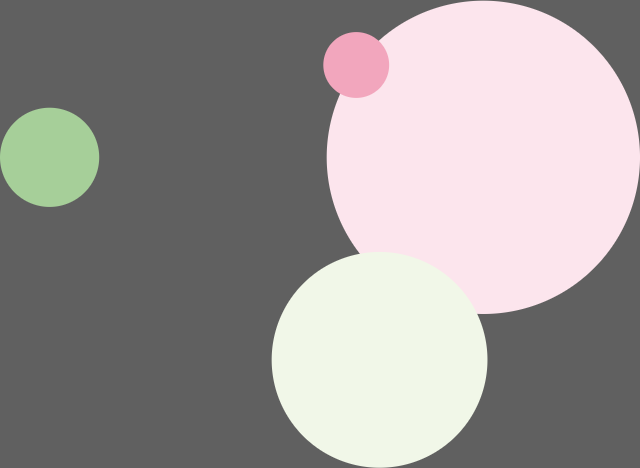
This background is drawn by a Shadertoy shader. Its source:

```glsl
// Four flat pastel discs scattered over a plain grey ground.
// Each disc is a circle distance function with a one-pixel soft edge,
// painted back to front in units of the canvas height.

const vec3 GROUND = vec3(0.378, 0.378, 0.378);
const vec3 BLUSH  = vec3(0.988, 0.898, 0.928);
const vec3 CREAM  = vec3(0.945, 0.968, 0.908);
const vec3 LEAF   = vec3(0.650, 0.812, 0.600);
const vec3 ROSE   = vec3(0.950, 0.650, 0.740);

// Design proportions: width over height
const float ASPECT = 512.0 / 374.0;

// Discs as centre x, centre y, radius
const vec3 BLUSH_DISC = vec3(1.0339, 0.6640, 0.3351);
const vec3 CREAM_DISC = vec3(0.8119, 0.2308, 0.2308);
const vec3 LEAF_DISC  = vec3(0.1061, 0.6640, 0.1061);
const vec3 ROSE_DISC  = vec3(0.7620, 0.8615, 0.0704);

float circleDistance(vec2 point, vec3 disc) {
    return length(point - disc.xy) - disc.z;
}

// Lays one antialiased disc over the colour beneath it
vec3 paintDisc(vec3 under, vec3 paint, vec2 point, vec3 disc, float pixel) {
    float coverage = clamp(0.5 - circleDistance(point, disc) / pixel, 0.0, 1.0);
    return mix(under, paint, coverage);
}

void mainImage(out vec4 fragColor, in vec2 fragCoord) {
    // Fit the composition to the canvas, keeping circles round
    float unit = min(iResolution.y, iResolution.x / ASPECT);
    vec2 margin = 0.5 * (iResolution.xy - unit * vec2(ASPECT, 1.0));
    vec2 point = (fragCoord - margin) / unit;
    float pixel = 1.0 / unit;

    // Large discs first, then the small accents
    vec3 color = GROUND;
    color = paintDisc(color, BLUSH, point, BLUSH_DISC, pixel);
    color = paintDisc(color, CREAM, point, CREAM_DISC, pixel);
    color = paintDisc(color, LEAF, point, LEAF_DISC, pixel);
    color = paintDisc(color, ROSE, point, ROSE_DISC, pixel);

    fragColor = vec4(color, 1.0);
}
```
